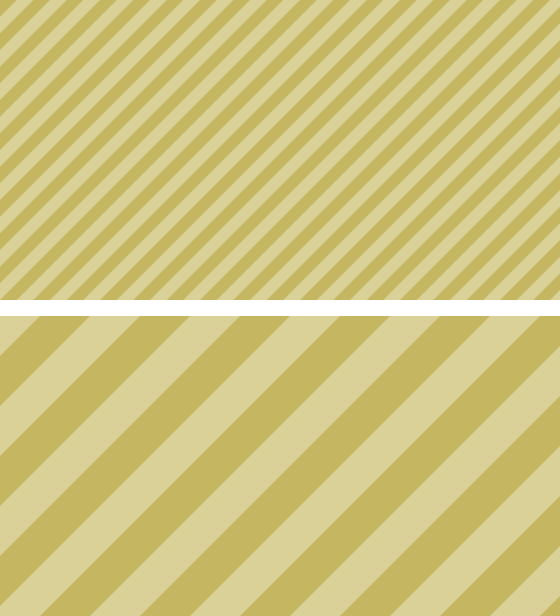
Top, the full canvas; bottom, a detail of the centre.
This pattern is drawn by a Shadertoy shader. Its source:

```glsl
// Even diagonal stripes in two flat straw tones, rising to the right at 45 degrees.
// A repeating phase runs down the diagonal from the top left corner; the distance
// to the nearest dark stripe's centre line picks the colour, with smoothed edges.

const float STRIPES_DOWN = 9.0;     // repeats per canvas height
const float DARK_SHARE = 0.5;       // part of each repeat that is dark
const float EDGE_PIXELS = 1.0;      // width of the smoothed edge
const vec3 LIGHT_STRAW = vec3(0.853, 0.820, 0.600);
const vec3 DARK_STRAW = vec3(0.772, 0.718, 0.380);

// Distance, in repeats, from the nearest dark stripe's edge; negative inside.
float darkStripeDistance(float phase) {
    float fromCentre = abs(fract(phase - 0.5 * DARK_SHARE + 0.5) - 0.5);
    return fromCentre - 0.5 * DARK_SHARE;
}

void mainImage(out vec4 fragColor, in vec2 fragCoord) {
    // Canvas units: height is 1, so the stripes keep their angle.
    vec2 p = fragCoord / iResolution.y;
    float phase = (p.x + 1.0 - p.y) * STRIPES_DOWN;

    // One pixel measured across the stripes, in repeats.
    float pixel = sqrt(2.0) * STRIPES_DOWN / iResolution.y;
    float dist = darkStripeDistance(phase);
    float light = clamp(0.5 + dist / (EDGE_PIXELS * pixel), 0.0, 1.0);

    fragColor = vec4(mix(DARK_STRAW, LIGHT_STRAW, light), 1.0);
}
```
